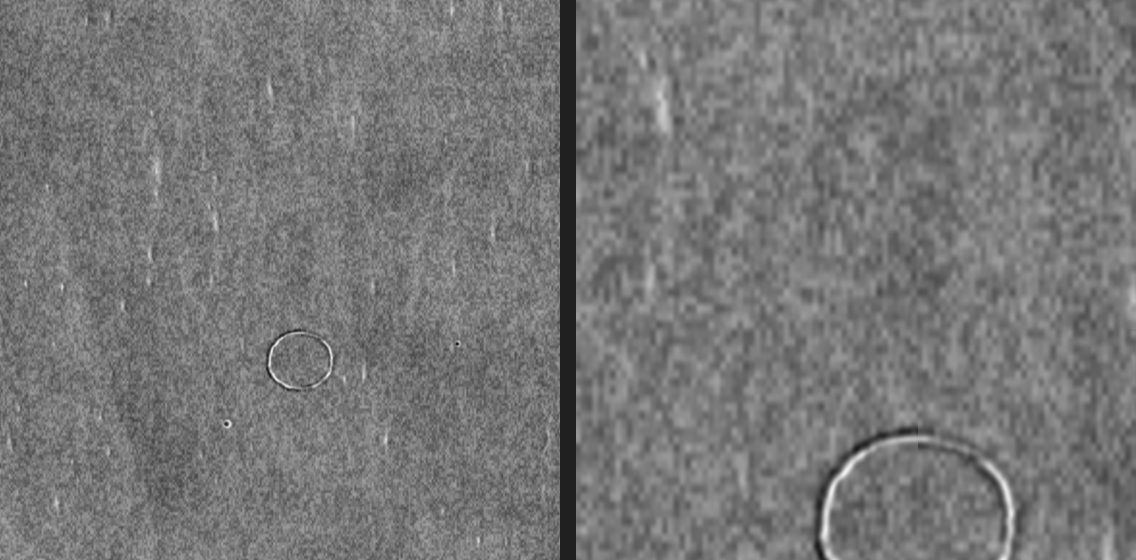
Left: the whole. Right: its middle third, enlarged.
Write a three.js fragment shader that draws this texture.

```glsl
varying vec2 vUv;

const float BASE_GRAY = 0.472;

float hash(vec2 p) {
  vec3 q = fract(vec3(p.xyx) * 0.1031);
  q += dot(q, q.yzx + 33.33);
  return fract((q.x + q.y) * q.z);
}

// Value noise centred on zero
float noise(vec2 p) {
  vec2 cell = floor(p);
  vec2 f = fract(p);
  f = f * f * (3.0 - 2.0 * f);
  float low = mix(hash(cell), hash(cell + vec2(1.0, 0.0)), f.x);
  float high = mix(hash(cell + vec2(0.0, 1.0)), hash(cell + 1.0), f.x);
  return mix(low, high, f.y) - 0.5;
}

float fbm(vec2 p) {
  float sum = 0.0;
  float amplitude = 0.5;
  for (int i = 0; i < 5; i++) {
    sum += amplitude * noise(p);
    p = mat2(1.6, 1.2, -1.2, 1.6) * p + 17.3;
    amplitude *= 0.55;
  }
  return sum;
}

float blob(vec2 p, vec2 center, vec2 size) {
  vec2 q = (p - center) / size;
  return exp(-dot(q, q));
}

float line(float d, float width) {
  return exp(-d * d / (width * width));
}

float span(float x, float start, float end, float soft) {
  return smoothstep(start - soft, start + soft, x) * (1.0 - smoothstep(end - soft, end + soft, x));
}

// Sensor grain, slightly drawn out along the vertical
float grain(vec2 p) {
  return 0.19 * noise(p * vec2(290.0, 205.0))
       + 0.13 * noise(p * vec2(165.0, 120.0) + 41.0)
       + 0.06 * noise(p * vec2(85.0, 16.0) + 73.0);
}

// Broad light and dark ground
float terrain(vec2 p) {
  float tone = 0.10 * fbm(p * vec2(5.0, 4.0) + 8.0) + 0.07 * fbm(p * vec2(24.0, 15.0));
  tone += 0.040 * blob(p, vec2(0.47, 0.64), vec2(0.13, 0.035));
  tone += 0.060 * blob(p, vec2(0.61, 0.79), vec2(0.035, 0.05));
  tone += 0.030 * blob(p, vec2(0.28, 0.74), vec2(0.12, 0.10));
  tone += 0.045 * blob(p, vec2(1.0, 0.65), vec2(0.06, 0.05));
  tone -= 0.040 * blob(p, vec2(0.74, 0.68), vec2(0.12, 0.09));
  tone -= 0.035 * blob(p, vec2(0.72, 0.38), vec2(0.13, 0.10));
  tone -= 0.040 * blob(p, vec2(0.30, 0.14), vec2(0.09, 0.09));
  tone -= 0.030 * blob(p, vec2(0.04, 0.88), vec2(0.10, 0.12));
  return tone + 0.05 * smoothstep(0.5, 0.9, p.x) * noise(p * vec2(2.5, 34.0));
}

// Dark diagonal band with a crisp left border
float slopeBand(vec2 p) {
  float d = p.x - 0.09 - 0.31 * (0.66 - p.y) - 0.025 * fbm(p * 18.0);
  float shade = smoothstep(-0.006, 0.008, d) * exp(-max(d, 0.0) / 0.06);
  float bank = smoothstep(-0.12, 0.0, d) * (1.0 - smoothstep(-0.006, 0.008, d));
  return (0.022 * bank - 0.055 * shade) * span(p.y, 0.05, 0.66, 0.07);
}

// Scattered upright knobs, lit on one side
float streaks(vec2 p, float cells, float seed, float density) {
  vec2 cell = floor(p * cells);
  vec2 key = cell + seed;
  vec2 jitter = vec2(hash(key + 3.7), hash(key + 9.1));
  vec2 q = p - (cell + 0.25 + 0.5 * jitter) / cells;
  q.x += 0.18 * q.y * (hash(key + 5.3) - 0.3);
  float size = hash(key + 21.9);
  vec2 extent = vec2(0.0022 + 0.0018 * size, 0.006 + 0.012 * size * size);
  float light = blob(q, vec2(0.0), extent);
  float shadow = blob(q, vec2(extent.x * 2.0, 0.0), extent);
  return step(hash(key), density) * (0.26 * light - 0.12 * shadow) * (0.5 + 0.6 * hash(key + 13.0));
}

// Buried ring: broken bright rim edged by dark lines
float ring(vec2 p, vec2 center, vec2 radius) {
  vec2 q = (p - center) / radius;
  float d = (length(q) - 1.0) * radius.y - 0.0025 * noise(q * 5.0);
  float side = abs(q.x) / max(length(q), 0.01);
  float lit = smoothstep(0.15, 0.85, 0.65 * side + 0.25 + 0.9 * noise(q * 4.0 + 6.0));
  float rim = 0.40 * lit * line(d, 0.0022);
  float edges = 0.17 * line(d + 0.0045 * sign(q.x), 0.0025) + 0.10 * line(d - 0.004, 0.003);
  float floorShade = 0.035 * (1.0 - smoothstep(-0.004, 0.0, d));
  return rim - edges - floorShade;
}

float pit(vec2 p, vec2 center, float radius) {
  vec2 q = (p - center) / radius;
  float rim = line(length(q) - 0.9, 0.4) * (0.55 + 0.45 * smoothstep(-0.6, 0.6, q.x));
  return 0.42 * rim - 0.42 * blob(q, vec2(-0.15, 0.0), vec2(0.55));
}

// Faint curved ridge and the wavy scarp near the right border
float ridges(vec2 p) {
  float curve = 0.74 + 0.42 * pow(max(p.y - 0.45, 0.0), 1.0) * smoothstep(0.5, 0.8, p.y);
  float faint = 0.045 * line(p.x - curve - 0.012 * noise(p.yy * 14.0), 0.008) * span(p.y, 0.46, 0.76, 0.04);
  float d = p.x - 0.965 - 0.018 * smoothstep(0.17, 0.22, p.y) - 0.012 * noise(vec2(p.y * 30.0, 2.0));
  float scarp = 0.18 * line(d, 0.0025) - 0.09 * line(d + 0.006, 0.004);
  return faint + scarp * span(p.y, 0.11, 0.29, 0.02) * (0.55 + noise(vec2(p.y * 45.0, 7.0)));
}

void main() {
  vec2 p = vUv;
  float gray = BASE_GRAY + terrain(p) + slopeBand(p) + grain(p) + ridges(p);
  float leftward = 1.0 - smoothstep(0.25, 0.65, p.x);
  for (int i = 0; i < 3; i++) {
    float layer = float(i);
    gray += streaks(p, 9.0 + 4.0 * layer, 31.0 * layer + 5.0, 0.05 + 0.07 * leftward);
  }
  gray += ring(p, vec2(0.537, 0.356), vec2(0.056, 0.050));
  gray += pit(p, vec2(0.405, 0.243), 0.0065);
  gray += 0.7 * pit(p, vec2(0.817, 0.386), 0.005);
  gray += 0.22 * blob(p, vec2(0.280, 0.698), vec2(0.007, 0.022));
  gray += 0.25 * blob(p, vec2(0.806, 0.980), vec2(0.004, 0.014));
  gl_FragColor = vec4(vec3(clamp(gray, 0.0, 1.0)), 1.0);
}
```
